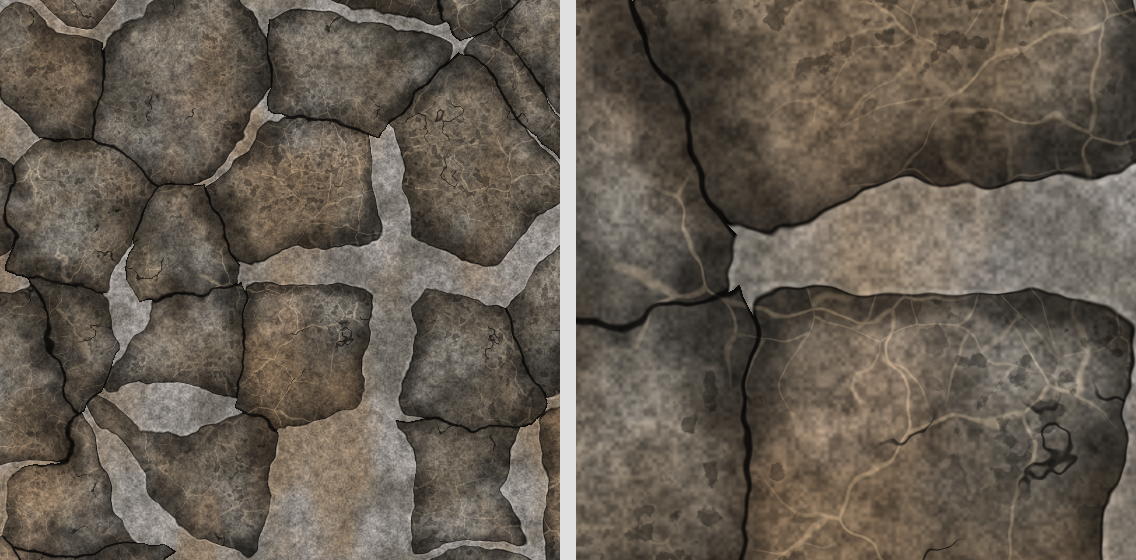
Left, the full canvas; right, a detail of the centre.
Write a WebGL 1 fragment shader that draws this texture.

```glsl
precision highp float;
// Draws clustered, veined brown-grey field stones set in rough, rust-stained mortar.
uniform vec2 u_resolution;

const float GRID = 4.0; // stone cells across the canvas

float hash(vec2 p) {
  vec3 q = fract(p.xyx * 0.1031);
  q += dot(q, q.yzx + 33.33);
  return fract((q.x + q.y) * q.z);
}

vec2 hash2(vec2 p) { return vec2(hash(p + 7.1), hash(p + 57.3)); }

float noise(vec2 p) {
  vec2 i = floor(p), f = fract(p);
  f = f * f * (3.0 - 2.0 * f);
  return mix(mix(hash(i), hash(i + vec2(1, 0)), f.x),
             mix(hash(i + vec2(0, 1)), hash(i + vec2(1, 1)), f.x), f.y);
}

float fbm(vec2 p) {
  float sum = 0.0, amp = 0.5;
  for (int i = 0; i < 5; i++) {
    sum += amp * noise(p);
    p = mat2(1.6, 1.2, -1.2, 1.6) * p + 17.3;
    amp *= 0.5;
  }
  return sum;
}

float smoothMin(float a, float b, float k) {
  float h = max(k - abs(a - b), 0.0) / k;
  return min(a, b) - h * h * k * 0.25;
}

// Stone centre in xy, size weight in z
vec3 site(vec2 cell) {
  return vec3(cell + 0.5 + 0.8 * (hash2(cell) - 0.5), 0.34 * hash(cell + 11.7));
}

bool isEmpty(vec2 cell) { return hash(cell + 83.9) < 0.09; }

// Distance to the borders of a fine cellular network
float veinDistance(vec2 p) {
  vec2 base = floor(p);
  float near = 9.0, next = 9.0;
  for (int y = -1; y <= 1; y++) for (int x = -1; x <= 1; x++) {
    vec2 cell = base + vec2(x, y);
    float d = length(cell + hash2(cell + 5.0) - p);
    next = min(next, max(near, d));
    near = min(near, d);
  }
  return next - near;
}

void main() {
  vec2 uv = gl_FragCoord.xy / u_resolution.y;
  float soft = max(0.8 / u_resolution.y, 0.001);
  vec2 warp = vec2(fbm(uv * 7.0), fbm(uv * 7.0 + 31.0)) - 0.48;
  vec2 p = (uv + 0.1 * warp) * GRID + vec2(0.0, 9.0);
  vec2 base = floor(p);

  // Owning stone of the weighted cell diagram
  vec2 id = base;
  float best = 99.0;
  for (int y = -2; y <= 2; y++) for (int x = -2; x <= 2; x++) {
    vec2 cell = base + vec2(x, y);
    vec3 s = site(cell);
    float d = dot(p - s.xy, p - s.xy) - s.z;
    if (d < best) { best = d; id = cell; }
  }

  // Distances to open mortar and to tight joints
  vec3 own = site(id);
  float gap = 1.0, joint = 1.0;
  float width = mix(0.008, 0.036, smoothstep(0.25, 0.75, noise(uv * 7.0 + 3.0)));
  for (int y = -2; y <= 2; y++) for (int x = -2; x <= 2; x++) {
    vec2 cell = base + vec2(x, y);
    if (distance(cell, id) > 0.5) {
      vec3 s = site(cell);
      float d = dot(p - s.xy, p - s.xy) - s.z;
      float edge = (d - best) / (2.0 * distance(s.xy, own.xy) * GRID);
      if (hash(id + cell + 3.0) < 0.48 && !isEmpty(cell)) joint = min(joint, edge);
      else gap = smoothMin(gap, edge - width, 0.022);
    }
  }
  if (isEmpty(id)) gap = -0.04;
  float inner = min(gap, joint);

  // Shared surface detail
  float grain = 0.6 * noise(uv * 400.0) + 0.4 * noise(uv * 190.0 + 9.0) - 0.5;
  float mottle = fbm(uv * 16.0 + 40.0);
  float fleck = fbm(uv * 75.0 + 60.0) - 0.48;
  float rust = smoothstep(0.4, 0.66, fbm(uv * vec2(8.0, 4.5) + 71.0));

  // Mortar
  vec3 mortar = mix(vec3(0.45, 0.43, 0.40), vec3(0.58, 0.56, 0.54), smoothstep(0.28, 0.6, mottle));
  mortar = mix(mortar, vec3(0.54, 0.46, 0.37), 0.8 * rust);
  mortar *= 1.0 + 0.5 * grain + 0.5 * fleck;
  mortar += 0.12 * smoothstep(-0.005, -0.002, gap) * noise(uv * 30.0);

  // Stone body, darker towards its edges and lower right
  float greyness = hash(id + 29.0);
  vec3 stone = mix(vec3(0.34, 0.32, 0.29), vec3(0.47, 0.45, 0.42), smoothstep(0.3, 0.66, mottle));
  float brown = smoothstep(0.3, 0.62, fbm(uv * 9.0 + 13.0)) * (1.0 - 0.6 * greyness);
  stone = mix(stone, vec3(0.42, 0.36, 0.285), 0.7 * brown);
  stone = mix(stone, vec3(0.50, 0.35, 0.22), 0.5 * rust * mottle);
  stone *= mix(0.56, 1.06, smoothstep(-0.005, 0.05, inner + 0.06 * (mottle - 0.48)));
  stone *= 1.0 - 0.2 * clamp(dot(p - own.xy, vec2(0.5, -0.8)), -0.4, 0.6);
  stone *= 1.0 + 0.55 * grain + 0.8 * fleck;

  // Pale veins in two sizes
  vec2 veinPoint = uv + 0.1 * warp + 0.012 * vec2(noise(uv * 50.0), noise(uv * 50.0 + 20.0));
  float broadVein = 1.0 - smoothstep(0.008, 0.045, veinDistance(veinPoint * 12.0));
  float thinVein = 1.0 - smoothstep(0.01, 0.06, veinDistance(veinPoint * 25.0 + 40.0));
  float veinMask = smoothstep(0.25, 0.65, noise(uv * 10.0 + 5.0));
  float thinMask = smoothstep(0.45, 0.7, noise(uv * 13.0 + 33.0));
  stone += vec3(0.18, 0.155, 0.12) * (1.0 - 0.5 * greyness) * max(broadVein * veinMask, 0.7 * thinVein * thinMask);

  // Small dark pits and short cracks
  stone *= 1.0 - 0.4 * smoothstep(0.1, 0.2, fleck) * smoothstep(0.35, 0.7, noise(uv * 12.0 + 90.0));
  float crack = abs(fbm(uv * 11.0 + 120.0) - 0.5);
  stone *= 1.0 - 0.6 * (1.0 - smoothstep(0.002, 0.01, crack)) * smoothstep(0.72, 0.82, noise(uv * 15.0));

  // Tight joints and broken dark outlines
  float jointWidth = 0.0016 * noise(uv * 25.0 + 2.0);
  stone *= 1.0 - 0.75 * (1.0 - smoothstep(jointWidth, jointWidth + 2.0 * soft, joint));
  float outline = 1.0 - smoothstep(0.0008, 0.0008 + 2.0 * soft, gap);
  stone *= 1.0 - outline * mix(0.1, 0.75, noise(uv * 20.0 + 8.0));

  gl_FragColor = vec4(mix(mortar, stone, smoothstep(-soft, soft, gap)), 1.0);
}
```
